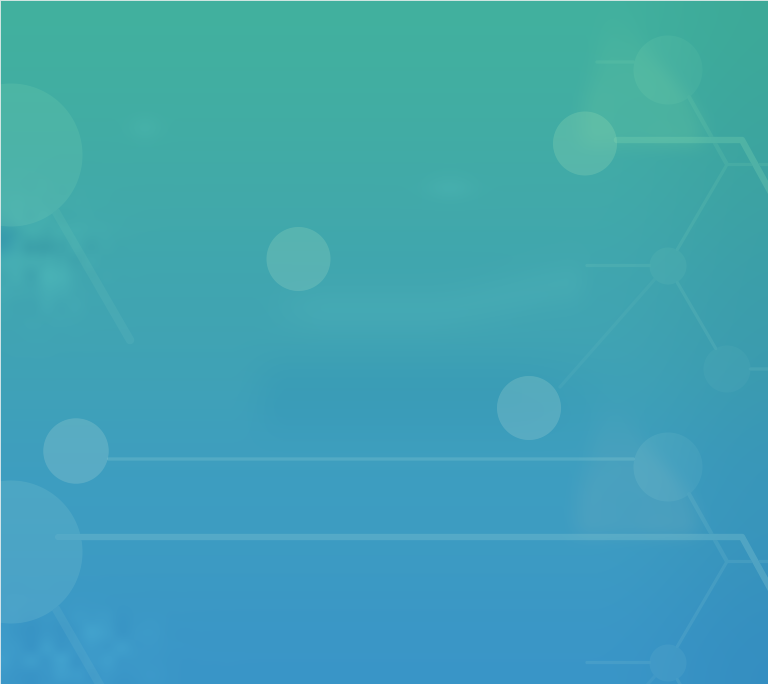
Reproduce this background procedurally as a Shadertoy shader.

```glsl
// Teal-to-blue gradient with translucent discs joined by thin molecular links.
// One link motif is stacked twice; soft elliptical glows and value noise
// add the hazy tint behind it. Positions use canvas units, y pointing down.
#define CANVAS vec2(7.68, 6.84)
#define MOTIF_STEP 3.97
#define THIN 0.016
#define THICK 0.032
#define DISC_ALPHA 0.25
#define LINK_ALPHA 0.13
#define HAZE_STRENGTH 0.30
#define TINT_TOP vec3(0.52, 0.86, 0.70)
#define TINT_LOW vec3(0.60, 0.83, 0.84)

float hash(vec2 p) {
    p = fract(p * vec2(0.1731, 0.3197));
    p += dot(p, p.yx + 31.7);
    return fract((p.x + p.y) * p.x * 17.3);
}

float noise(vec2 p) {
    vec2 cell = floor(p), f = fract(p);
    f = f * f * (3.0 - 2.0 * f);
    float a = mix(hash(cell), hash(cell + vec2(1, 0)), f.x);
    float b = mix(hash(cell + vec2(0, 1)), hash(cell + vec2(1, 1)), f.x);
    return mix(a, b, f.y);
}

float glow(vec2 p, vec2 center, vec2 size) {
    vec2 d = (p - center) / size;
    return exp(-dot(d, d));
}

float coverage(float dist, float aa) {
    return 1.0 - smoothstep(-0.5 * aa, 0.5 * aa, dist);
}

float disc(vec2 p, vec2 center, float radius, float aa) {
    return coverage(length(p - center) - radius, aa);
}

float link(vec2 p, vec2 a, vec2 b, float halfWidth, float aa) {
    vec2 ab = b - a;
    float t = clamp(dot(p - a, ab) / dot(ab, ab), 0.0, 1.0);
    return coverage(length(p - a - ab * t) - halfWidth, aa);
}

// Hazy patch that widens downwards and ends in a firmer lower edge
float hazePatch(vec2 p) {
    float halfWidth = mix(0.20, 0.62, smoothstep(0.2, 1.3, p.y));
    float center = mix(6.2, 6.42, smoothstep(0.2, 1.3, p.y));
    float side = 1.0 - smoothstep(halfWidth - 0.18, halfWidth + 0.15, abs(p.x - center));
    float rise = smoothstep(-0.1, 1.0, p.y) * (1.0 - smoothstep(1.3, 1.62, p.y));
    return side * rise * (0.75 + 0.4 * noise(p * 2.7));
}

// Vertical colour ramp with soft light and dark patches
vec3 background(vec2 p) {
    vec3 c = mix(vec3(0.255, 0.69, 0.62), vec3(0.255, 0.67, 0.65), smoothstep(0.0, 1.9, p.y));
    c = mix(c, vec3(0.25, 0.64, 0.70), smoothstep(1.2, 3.6, p.y));
    c = mix(c, vec3(0.24, 0.615, 0.755), smoothstep(3.1, 5.1, p.y));
    c = mix(c, vec3(0.225, 0.585, 0.78), smoothstep(4.8, 6.84, p.y));
    c -= vec3(0.02, 0.028, 0.025) * smoothstep(5.9, 7.8, p.x);

    // Darker hollow with a soft left edge
    float hollow = smoothstep(2.3, 2.9, p.x) * (1.0 - smoothstep(5.0, 6.6, p.x));
    hollow *= smoothstep(3.3, 3.9, p.y) * (1.0 - smoothstep(4.0, 4.6, p.y));
    c -= vec3(0.020, 0.018, 0.004) * hollow;

    // Curved pale band across the middle
    float bandY = 3.10 - 0.28 * smoothstep(4.2, 6.0, p.x);
    float band = exp(-pow((p.y - bandY) / 0.23, 2.0));
    band *= smoothstep(2.5, 3.3, p.x) * (1.0 - smoothstep(5.65, 6.0, p.x));
    c += vec3(0.018, 0.018, 0.010) * band;
    c += 0.018 * glow(p, vec2(4.5, 1.88), vec2(0.24, 0.12));
    c += 0.015 * glow(p, vec2(1.45, 1.28), vec2(0.16, 0.12));

    // Hazy patches near the right side
    c = mix(c, vec3(0.40, 0.77, 0.62), HAZE_STRENGTH * hazePatch(p));
    c = mix(c, vec3(0.42, 0.67, 0.74), HAZE_STRENGTH * hazePatch(p - vec2(-0.05, 3.9)));

    // Broken wisps below the large left discs
    float wisps = noise(p * 3.2) * 0.6 + noise(p * 6.5) * 0.4;
    float area = glow(p, vec2(0.4, 2.55), vec2(0.5, 0.5));
    area += glow(p, vec2(0.6, 6.55), vec2(0.75, 0.38));
    c += vec3(0.10, 0.14, 0.08) * (wisps - 0.32) * area;
    c -= vec3(0.06, 0.08, 0.02) * glow(p, vec2(0.02, 2.4), vec2(0.16, 0.18));
    return c;
}

// Opacity of one stacked copy of links and their joints
float motif(vec2 p, float copy, float aa) {
    vec2 fork = vec2(7.27, 1.645), hub = vec2(6.68, 2.66);
    float thinLinks = link(p, vec2(6.89, 0.97), fork, THIN * 1.3, aa);
    thinLinks = max(thinLinks, link(p, fork, vec2(7.8, 1.645), THIN, aa));
    thinLinks = max(thinLinks, link(p, fork, vec2(6.77, 2.50), THIN, aa));
    thinLinks = max(thinLinks, link(p, vec2(5.87, 2.655), vec2(6.5, 2.655), THIN, aa));
    thinLinks = max(thinLinks, link(p, vec2(6.77, 2.82), vec2(7.16, 3.49), THIN, aa));
    thinLinks = max(thinLinks, 0.6 * link(p, vec2(6.55, 2.79), vec2(5.6, 3.87), THIN, aa));
    thinLinks = max(thinLinks, link(p, vec2(7.5, 3.69), vec2(7.8, 3.69), THIN, aa));

    float a = LINK_ALPHA * thinLinks;
    vec2 tail = vec2(mix(5.97, 1.085, copy), 0.62);
    a = max(a, mix(LINK_ALPHA, 0.23, copy) * link(p, tail, vec2(6.335, 0.62), THIN, aa));
    a = max(a, 0.10 * link(p, vec2(0.56, 2.12), vec2(1.3, 3.4), 0.042, aa));
    a = max(a, (0.11 - 0.09 * (p.x - 6.68)) * disc(p, vec2(6.68, 0.70), 0.345, aa));
    a = max(a, 0.09 * disc(p, hub, 0.185, aa));
    a = max(a, 0.06 * disc(p, vec2(7.27, 3.69), 0.235, aa));
    a = max(a, 0.16 * disc(p, vec2(0.11, 1.55), 0.715, aa));

    // Bold bent link
    vec2 start = vec2(mix(6.17, 0.58, copy), 1.40), bend = vec2(7.42, 1.40);
    float bold = max(link(p, start, bend, THICK, aa), link(p, bend, vec2(7.76, 2.02), THICK, aa));
    return max(a, 0.25 * bold);
}

void mainImage(out vec4 fragColor, in vec2 fragCoord) {
    vec2 p = fragCoord / iResolution.xy * CANVAS;
    p.y = CANVAS.y - p.y;
    float aa = 1.2 * CANVAS.y / iResolution.y;
    vec3 color = background(p);
    vec3 tint = mix(TINT_TOP, TINT_LOW, smoothstep(1.0, 4.8, p.y));
    for (int i = 0; i < 2; i++) {
        float copy = float(i);
        color = mix(color, tint, motif(p - vec2(0.0, MOTIF_STEP * copy), copy, aa));
    }
    // Bright free discs: centre and radius
    vec3 discs[4] = vec3[4](vec3(5.85, 1.435, 0.32), vec3(2.985, 2.59, 0.32),
                            vec3(5.29, 4.08, 0.32), vec3(0.76, 4.51, 0.327));
    vec3 pale = tint + vec3(0.07, 0.0, 0.0);
    for (int i = 0; i < 4; i++)
        color = mix(color, pale, DISC_ALPHA * disc(p, discs[i].xy, discs[i].z, aa));
    // Pale hairline along the top and left edges
    color = mix(color, vec3(0.95), 0.8 * coverage(min(p.x, p.y) - 0.01, 0.01));
    fragColor = vec4(color, 1.0);
}
```
